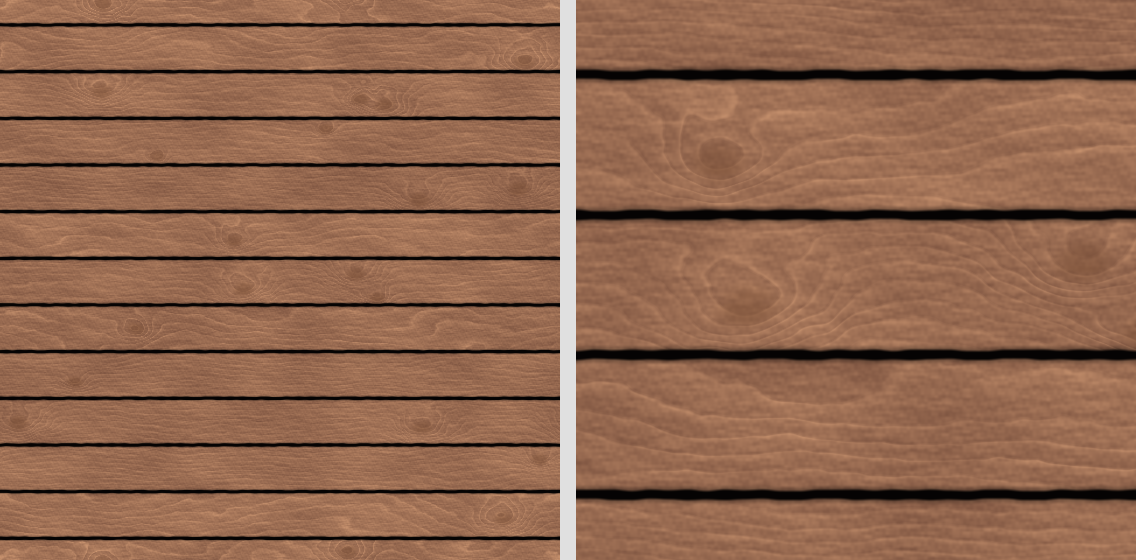
Left, the full canvas; right, a detail of the centre.
A three.js fragment shader for this texture:

```glsl
// Twelve horizontal stained wood planks separated by thin black gaps.
// Each plank contours its own warped height field into growth rings, which
// bend around random knots; all noise wraps across so the square tiles.

varying vec2 vUv;

const float PLANKS = 12.0;
const float GAP_OFFSET = 0.465;   // height of the lowest gap, in planks
const float GAP_HALF = 0.031;     // half the gap, in planks

const vec3 DARK_WOOD = vec3(0.55, 0.378, 0.288);
const vec3 PALE_WOOD = vec3(0.81, 0.595, 0.447);
const vec3 KNOT_WOOD = vec3(0.43, 0.27, 0.18);
const vec3 GAP_COLOR = vec3(0.018, 0.012, 0.01);

float hash(vec2 p) {
  return fract(sin(dot(p, vec2(127.1, 311.7))) * 43758.5453);
}

// Value noise that repeats after "period" cells across
float noise(vec2 p, float period, float seed) {
  vec2 cell = floor(p);
  vec2 f = fract(p);
  f = f * f * (3.0 - 2.0 * f);
  float x0 = mod(cell.x, period);
  float x1 = mod(cell.x + 1.0, period);
  float y = cell.y + seed * 57.0;
  float low = mix(hash(vec2(x0, y)), hash(vec2(x1, y)), f.x);
  float high = mix(hash(vec2(x0, y + 1.0)), hash(vec2(x1, y + 1.0)), f.x);
  return mix(low, high, f.y);
}

// Noise with whole cell counts: "across" the tile, "up" one plank
float grain(vec2 p, float across, float up, float seed) {
  return noise(p * vec2(across, up), across, seed);
}

// Offset from a random knot in plank heights, the short way round the tile
vec2 knotOffset(vec2 p, float id, float k) {
  vec2 center = vec2(hash(vec2(id, k + 3.1)), 0.15 + 0.7 * hash(vec2(id, k + 7.7)));
  float dx = fract(p.x - center.x + 0.5) - 0.5;
  return vec2(dx * PLANKS, p.y - center.y);
}

// Growth rings: slow rise to a pale band, then a sharp fall
float ringLine(float height, float soft) {
  float f = fract(height);
  float rise = 0.65 * pow(f, 5.0) + 0.35 * pow(f, 14.0);
  return rise * (1.0 - smoothstep(1.0 - soft, 1.0, f));
}

vec3 plankColor(vec2 p, float id) {
  float calm = hash(vec2(id, 1.3));          // 0 bold arches, 1 fine straight grain
  float density = mix(2.6, 10.0, calm * calm);
  float seed = id + 1.0;

  // Ring height field: broad arches plus ragged edges
  float height = p.y * density;
  height += mix(3.6, 2.6, calm) * grain(p, 6.0, 1.4, seed);
  height += 1.1 * grain(p, 15.0, 2.5, seed + 20.0);
  height += 0.28 * grain(p, 48.0, 7.0, seed + 40.0);
  height += 0.13 * grain(p, 130.0, 16.0, seed + 60.0);

  // Knots lift the field into closed rings around a dark core
  float core = 0.0;
  float swirl = 0.0;
  for (int i = 0; i < 3; i++) {
    float k = float(i) * 11.0;
    float present = step(0.45, hash(vec2(id, k + 5.9)));
    float size = mix(0.1, 0.42, hash(vec2(id, k + 9.2)));
    vec2 d = knotOffset(p, id, k) * vec2(0.72, 1.0);
    float r = length(d) * (0.85 + 0.3 * grain(p, 60.0, 5.0, seed + 80.0));
    float bump = present * exp(-r * r / (size * size));
    height += bump * (1.5 + 9.0 * size);
    swirl = max(swirl, bump);
    core = max(core, present * (1.0 - smoothstep(0.05, 0.12 + 0.25 * size, r)));
  }

  // Tone: fibres, blotches and plank variation below the ring lines
  float fibre = grain(p, 36.0, 26.0, seed + 100.0);
  float fineFibre = grain(p, 150.0, 44.0, seed + 160.0);
  float pores = grain(p, 480.0, 40.0, seed + 220.0);
  float blotch = grain(p, 11.0, 2.0, seed + 280.0);
  float tone = 0.28;
  tone += 0.22 * (fibre - 0.5) + 0.24 * (fineFibre - 0.5) + 0.16 * (pores - 0.5);
  tone += 0.26 * (blotch - 0.5) + 0.14 * (hash(vec2(id, 4.4)) - 0.5);

  float soft = 0.07 + 0.016 * density;
  float wear = 0.45 + 0.65 * grain(p, 18.0, 4.0, seed + 340.0);
  tone += wear * (0.85 + 0.25 * swirl) * ringLine(height, soft);
  tone -= 0.13 * exp(-7.0 * fract(height)) * smoothstep(0.0, 0.08, fract(height));

  vec3 wood = mix(DARK_WOOD, PALE_WOOD, clamp(tone, -0.25, 1.1));
  return mix(wood, KNOT_WOOD, 0.55 * core * (0.6 + 0.4 * fibre));
}

void main() {
  float row = vUv.y * PLANKS - GAP_OFFSET;
  float id = mod(floor(row), PLANKS);
  vec2 p = vec2(vUv.x, fract(row));

  vec3 color = plankColor(p, id);

  // Gap with slightly ragged, shaded plank edges
  float edge = min(p.y, 1.0 - p.y);
  edge += 0.012 * (grain(p, 90.0, 2.0, id + 400.0) - 0.5);
  color *= mix(0.72, 1.0, smoothstep(GAP_HALF, GAP_HALF + 0.045, edge));
  color = mix(GAP_COLOR, color, smoothstep(GAP_HALF - 0.012, GAP_HALF + 0.014, edge));

  gl_FragColor = vec4(color, 1.0);
}
```
